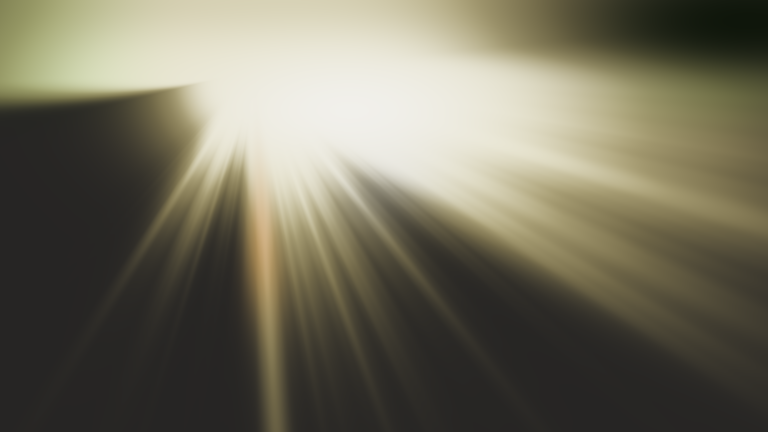
Give the GLSL for this background, as a WebGL 1 fragment shader.

```glsl
precision highp float;
// Soft sunburst: light rays fan out from a hazy white core over dark ground.
uniform vec2 u_resolution;

// Layout, in units of the canvas height
const vec2 RAY_ORIGIN = vec2(0.59, 0.838);
const vec2 CORE_POS = vec2(0.81, 0.745);
const vec2 CORE_SIZE = vec2(0.39, 0.17);
const vec2 SHADE_POS = vec2(1.72, 0.95);
const vec2 SHADE_SIZE = vec2(0.34, 0.11);
const vec2 HAZE_POS = vec2(0.89, 0.57);
const vec2 HAZE_SIZE = vec2(0.13, 0.12);

// Light and rays
const float FALLOFF = 4.0;
const float CORE_LIFT = 0.55;
const float RAY_DENSITY = 0.17;
const float RAY_REACH = 0.14;
const float RAY_GLOW = 0.10;
const float BEAM_ANGLE = 3.5;
const float BEAM_GLOW = 0.24;

// Colours
const vec3 GROUND = vec3(0.15, 0.145, 0.14);
const vec3 OLIVE = vec3(0.48, 0.44, 0.30);
const vec3 KHAKI = vec3(0.68, 0.64, 0.47);
const vec3 CREAM = vec3(0.90, 0.885, 0.79);
const vec3 WHITE = vec3(0.945, 0.94, 0.92);
const vec3 AMBER = vec3(0.74, 0.51, 0.25);
const vec3 FOREST = vec3(0.045, 0.075, 0.03);
const vec3 GREEN_TINT = vec3(0.92, 1.0, 0.91);

float slope(float i) {
  return 2.0 * fract(sin(i * 127.1 + 31.7) * 4375.85) - 1.0;
}

// One-dimensional gradient noise, about -1 to 1
float gradientNoise(float x) {
  float i = floor(x);
  float f = x - i;
  float u = f * f * f * (f * (f * 6.0 - 15.0) + 10.0);
  return 2.0 * mix(slope(i) * f, slope(i + 1.0) * (f - 1.0), u);
}

float rayNoise(float angle) {
  float sum = 0.0;
  float amplitude = 0.65;
  float frequency = RAY_DENSITY;
  for (int i = 0; i < 3; i++) {
    sum += amplitude * gradientNoise(angle * frequency + 40.0);
    amplitude *= 0.5;
    frequency *= 1.9;
  }
  return sum;
}

float bell(float x) {
  return exp(-x * x);
}

float blob(vec2 p, vec2 center, vec2 size) {
  vec2 q = (p - center) / size;
  return exp(-dot(q, q));
}

// Distance the light travels; degrees from straight down, right is positive
float lightReach(float angle) {
  float reach = 0.68;
  reach = mix(reach, 0.20, smoothstep(-88.0, -76.0, angle));
  reach = mix(reach, 0.33, smoothstep(-45.0, -28.0, angle));
  reach = mix(reach, 0.25, smoothstep(-22.0, -12.0, angle));
  reach = mix(reach, 0.45, smoothstep(-7.0, 2.0, angle));
  reach = mix(reach, 0.40, smoothstep(12.0, 45.0, angle));
  reach = mix(reach, 0.86, smoothstep(48.0, 60.0, angle));
  reach = mix(reach, 1.04, smoothstep(62.0, 76.0, angle));
  return mix(reach, 0.68, smoothstep(86.0, 96.0, angle));
}

vec3 lightRamp(float light) {
  vec3 color = mix(GROUND, OLIVE, smoothstep(0.0, 0.5, light));
  color = mix(color, KHAKI, smoothstep(0.35, 0.75, light));
  return mix(color, CREAM, smoothstep(0.6, 1.0, light));
}

void main() {
  vec2 p = gl_FragCoord.xy / u_resolution * vec2(16.0 / 9.0, 1.0);
  vec2 d = p - RAY_ORIGIN;
  float radius = length(d) + 0.0001;
  float angle = degrees(atan(d.x, -d.y));

  // Rays lengthen and shorten the light around the lower fan
  float fan = smoothstep(-55.0, -25.0, angle) * (1.0 - smoothstep(75.0, 92.0, angle));
  float rays = rayNoise(angle) * fan;
  float reach = lightReach(angle) * (1.0 + RAY_REACH * rays);
  float light = 1.0 / (1.0 + pow(radius / reach, FALLOFF));

  // Faint streaks and the narrow central beam
  float away = smoothstep(0.15, 0.4, radius);
  light += RAY_GLOW * max(rays, 0.0) * away * exp(-radius);
  light += BEAM_GLOW * bell((angle - BEAM_ANGLE) / 2.0) * away;

  // Bright core, softly dimmed towards the top edge
  float core = blob(p, CORE_POS, CORE_SIZE);
  light = 1.0 - (1.0 - min(light, 1.0)) * (1.0 - CORE_LIFT * core);
  light *= 1.0 - 0.14 * smoothstep(0.8, 1.0, p.y);

  vec3 color = lightRamp(light);
  color = mix(color, WHITE, core * smoothstep(0.5, 1.0, light));

  // Amber beam, grey haze at the shadow tip, green upper corners
  float amber = bell((angle - 2.5) / 5.0) * bell((radius - 0.40) / 0.15);
  color = mix(color, AMBER, 0.5 * amber);
  float grey = dot(color, vec3(0.3, 0.59, 0.11));
  color = mix(color, vec3(grey), 0.55 * blob(p, HAZE_POS, HAZE_SIZE));
  float sides = smoothstep(0.45, 0.0, p.x) + smoothstep(1.3, 1.75, p.x);
  color *= mix(vec3(1.0), GREEN_TINT, sides * smoothstep(0.65, 0.8, p.y));
  color = mix(color, FOREST, 0.9 * blob(p, SHADE_POS, SHADE_SIZE));
  gl_FragColor = vec4(color, 1.0);
}
```
